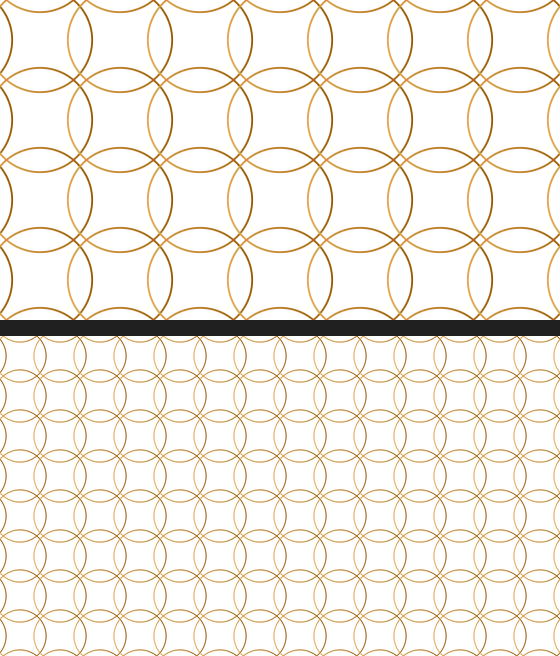
Top: one tile. Bottom: repeated 2 by 2.
Write a WebGL 1 fragment shader that draws this pattern.

```glsl
precision highp float;

uniform vec2 u_resolution;

#define REPEATS vec2(7.0, 4.0)
#define RADIUS 0.652
#define LINE_WIDTH 0.0237
#define SHADE_DIRECTION vec2(0.985, 0.17)
#define PAPER vec3(1.0)
#define GOLD_LIGHT vec3(0.88, 0.66, 0.33)
#define GOLD_MID vec3(0.76, 0.51, 0.17)
#define GOLD_DARK vec3(0.60, 0.36, 0.03)

// Metallic ramp running across one ring, from light to dark
vec3 goldShade(vec2 offset) {
  float t = 0.5 + 0.5 * dot(offset, SHADE_DIRECTION) / RADIUS;
  vec3 lightHalf = mix(GOLD_LIGHT, GOLD_MID, clamp(2.0 * t, 0.0, 1.0));
  return mix(lightHalf, GOLD_DARK, clamp(2.0 * t - 1.0, 0.0, 1.0));
}

// Antialiased coverage of a ring outline
float ringCoverage(vec2 offset, float pixel) {
  float edge = abs(length(offset) - RADIUS) - 0.5 * LINE_WIDTH;
  return clamp(0.5 - edge / pixel, 0.0, 1.0);
}

void main() {
  vec2 grid = gl_FragCoord.xy / u_resolution * REPEATS;
  vec2 local = fract(grid) - 0.5;
  float pixel = REPEATS.y / u_resolution.y;
  vec3 color = PAPER;

  // Overlapping neighbours, painted left to right and top to bottom
  for (int row = 1; row >= -1; row--) {
    for (int column = -1; column <= 1; column++) {
      vec2 offset = local - vec2(float(column), float(row));
      color = mix(color, goldShade(offset), ringCoverage(offset, pixel));
    }
  }

  gl_FragColor = vec4(color, 1.0);
}
```
